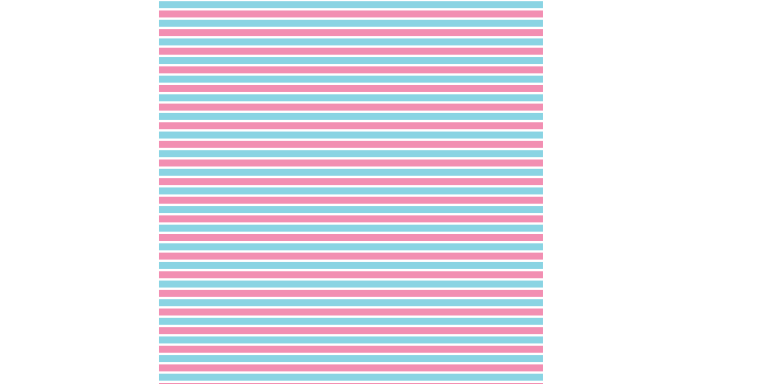
This pattern is drawn by a WebGL 1 fragment shader. Its source:

```glsl
precision highp float;
// Block of alternating blue and pink horizontal stripes on a white ground.

uniform vec2 u_resolution;

const vec3 GROUND = vec3(1.0);
const vec3 BLUE = vec3(0.54, 0.83, 0.89);
const vec3 PINK = vec3(0.95, 0.56, 0.70);

const float BLOCK_LEFT = 0.207;    // fraction of canvas width
const float BLOCK_RIGHT = 0.707;
const float STRIPE_COUNT = 41.23;  // stripes down the canvas, both colours
const float STRIPE_FILL = 0.75;    // inked part of each stripe's cell

// Share of a pixel that lies inside a shape, from its signed distance.
float coverage(float distanceOut, float pixel) {
  return clamp(0.5 - distanceOut / pixel, 0.0, 1.0);
}

void main() {
  vec2 uv = gl_FragCoord.xy / u_resolution;
  vec2 pixel = 1.0 / u_resolution;

  // Stripe cells counted from the top, blue first.
  float row = (1.0 - uv.y) * STRIPE_COUNT;
  float fromCentre = abs(fract(row) - 0.5);
  float stripe = coverage(fromCentre - 0.5 * STRIPE_FILL, pixel.y * STRIPE_COUNT);
  float isPink = step(0.5, mod(floor(row), 2.0));
  vec3 ink = mix(BLUE, PINK, isPink);

  // Straight left and right ends of the block.
  float ends = max(BLOCK_LEFT - uv.x, uv.x - BLOCK_RIGHT);
  float block = coverage(ends, pixel.x);

  gl_FragColor = vec4(mix(GROUND, ink, stripe * block), 1.0);
}
```
